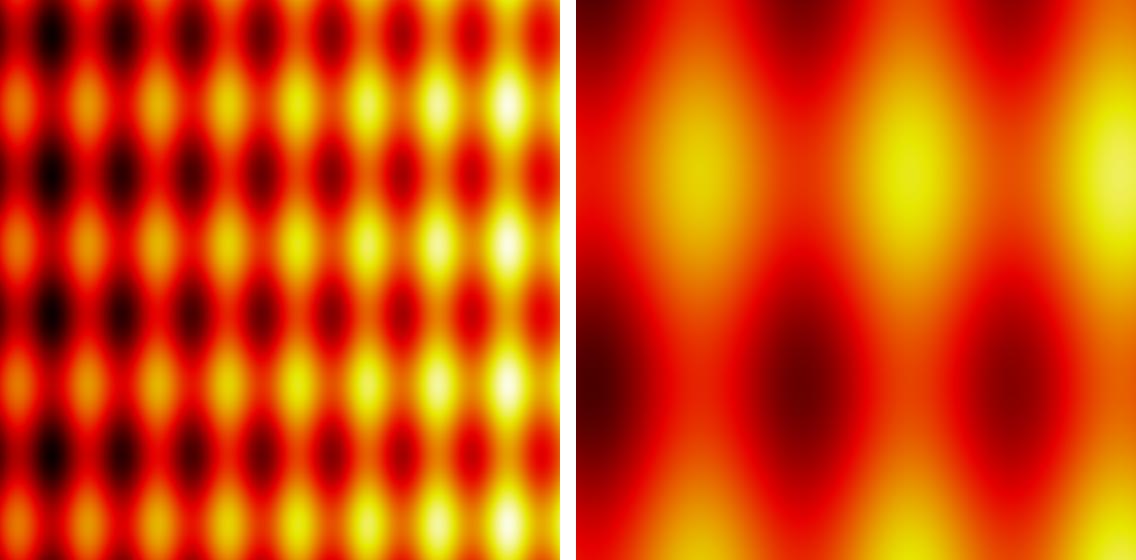
Left: the whole. Right: its middle third, enlarged.
Give the GLSL for this pattern, as a WebGL 1 fragment shader.

```glsl
precision highp float;

uniform vec2 u_resolution;

const float TAU = 6.2831853;

// Black to red to yellow to white, like heated metal
vec3 heatColor(float heat) {
    vec3 color = mix(vec3(0.0), vec3(0.902, 0.0, 0.0), clamp(heat / 0.4, 0.0, 1.0));
    color = mix(color, vec3(0.902, 0.902, 0.0), clamp((heat - 0.4) / 0.4, 0.0, 1.0));
    return mix(color, vec3(1.0), clamp((heat - 0.8) / 0.2, 0.0, 1.0));
}

// Crossed waves, 8 across and 4 down, on a ramp that warms to the right
float heatField(vec2 uv) {
    vec2 waves = sin(TAU * vec2(8.0, 4.0) * uv);
    return 0.5 + 0.42 * (uv.x - 0.5) + 0.153 * (waves.x + waves.y);
}

void main() {
    vec2 uv = gl_FragCoord.xy / u_resolution;
    gl_FragColor = vec4(heatColor(heatField(uv)), 1.0);
}
```
